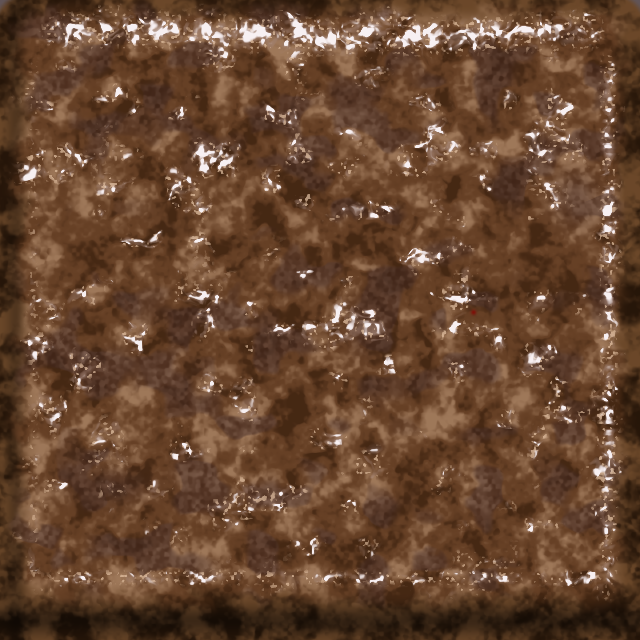
This texture is drawn by a WebGL 1 fragment shader. Its source:

```glsl
precision highp float;
// Square glazed ceramic tile: mottled brown pitted face, dark rim, wet glints.
uniform vec2 u_resolution;

vec2 hash2(vec2 p) {
  vec2 q = vec2(dot(p, vec2(127.1, 311.7)), dot(p, vec2(269.5, 183.3)));
  return fract(sin(q) * 43758.5);
}

// Smooth cellular noise: random cell values blended by distance to cell points.
float blobs(vec2 p) {
  vec2 cell = floor(p);
  vec2 f = fract(p);
  float total = 0.0;
  float weight = 0.0001;
  for (int j = -1; j <= 1; j++) {
    for (int i = -1; i <= 1; i++) {
      vec2 o = vec2(float(i), float(j));
      vec2 d = o + 0.15 + 0.7 * hash2(cell + o) - f;
      float w = exp(-4.5 * dot(d, d));
      total += w * hash2(cell + o + 37.0).x;
      weight += w;
    }
  }
  return total / weight;
}

// Soft elliptical spot.
float spot(vec2 p, vec2 center, vec2 size) {
  vec2 d = (p - center) / size;
  return exp(-dot(d, d));
}

// Soft line across one axis.
float band(float x, float center, float width) {
  float d = (x - center) / width;
  return exp(-d * d);
}

float roundBox(vec2 p, vec2 halfSize, float radius) {
  vec2 q = abs(p) - halfSize + radius;
  return length(max(q, 0.0)) + min(max(q.x, q.y), 0.0) - radius;
}

void main() {
  vec2 p = gl_FragCoord.xy / u_resolution;

  // Irregular domain and layered mottling
  vec2 warp = vec2(blobs(p * 45.0 + 5.0), blobs(p * 45.0 + 71.0)) - 0.5;
  vec2 q = p + 0.014 * warp;
  float medium = blobs(q * 42.0 + 13.0);
  float grain = blobs(p * 160.0 + 9.0);
  float mottle = 0.36 * blobs(q * 25.0 + 2.0) + 0.29 * medium + 0.2 * blobs(q * 82.0 + 3.0) + 0.15 * grain;

  // Broad pale and dark patches of the glaze
  mottle += 0.20 * spot(p, vec2(0.30, 0.135), vec2(0.045, 0.025));
  mottle += 0.14 * spot(p, vec2(0.55, 0.18), vec2(0.02, 0.04));
  mottle += 0.12 * spot(p, vec2(0.65, 0.49), vec2(0.02, 0.04));
  mottle += 0.06 * band(p.x, 0.06, 0.035) + 0.05 * band(p.y, 0.10, 0.035);
  mottle += 0.04 * spot(p, vec2(0.80, 0.84), vec2(0.14, 0.06));
  mottle -= 0.07 * spot(p, vec2(0.54, 0.60), vec2(0.22, 0.09));
  mottle -= 0.06 * spot(p, vec2(0.88, 0.57), vec2(0.08, 0.05));
  mottle -= 0.05 * spot(p, vec2(0.20, 0.87), vec2(0.13, 0.04));
  vec3 color = mix(vec3(0.27, 0.155, 0.075), vec3(0.40, 0.25, 0.145), smoothstep(0.28, 0.48, mottle));
  color = mix(color, vec3(0.62, 0.47, 0.35), smoothstep(0.48, 0.78, mottle));

  // Violet reflections in small pits
  float pit = smoothstep(0.6, 0.85, blobs(q * vec2(23.0, 29.0) + 41.0));
  pit += spot(p, vec2(0.90, 0.69), vec2(0.035, 0.04));
  pit += spot(p, vec2(0.17, 0.24), vec2(0.06, 0.025)) + spot(p, vec2(0.30, 0.265), vec2(0.025));
  pit += spot(p, vec2(0.18, 0.435), vec2(0.03, 0.02)) + spot(p, vec2(0.57, 0.49), vec2(0.025, 0.04));
  color = mix(color, vec3(0.31, 0.205, 0.17) + 0.14 * (grain - 0.5), 0.6 * min(pit, 1.0));

  // Mottled rim, with a broader shadow along the bottom
  float edge = roundBox(p - vec2(0.5, 0.525), vec2(0.466, 0.456), 0.035);
  float rim = smoothstep(-0.018, 0.022, edge + 0.03 * (medium - 0.5));
  vec3 rimColor = mix(vec3(0.15, 0.085, 0.035), vec3(0.42, 0.28, 0.16), smoothstep(0.3, 0.72, mottle));
  rimColor *= 1.0 - 0.45 * band(p.y, 0.03, 0.022);
  rimColor *= 1.0 - 0.25 * band(p.x, 0.025, 0.015);
  color = mix(color, rimColor, rim);
  float corner = roundBox(p - 0.5, vec2(0.505), 0.055);
  color = mix(color, vec3(0.38, 0.33, 0.34), smoothstep(0.0, 0.012, corner) * step(0.5, p.y));

  // Where light catches: strips beside the rim
  float across = smoothstep(0.04, 0.11, p.x) * (1.0 - smoothstep(0.92, 0.96, p.x));
  float upright = smoothstep(0.07, 0.11, p.y) * (1.0 - smoothstep(0.88, 0.94, p.y));
  float topStrip = band(p.y, 0.947 + 0.006 * sin(p.x * 8.0), 0.026) * across;
  float sideStrip = band(p.x, 0.951, 0.013) * upright;
  float weakStrip = 0.6 * band(p.y, 0.098, 0.013) * across + 0.42 * band(p.x, 0.052, 0.01) * upright;

  // Scattered clusters, denser in the upper half, and a few bright bumps
  float cluster = smoothstep(0.54, 0.85, blobs(q * vec2(27.0, 36.0) + 83.0));
  cluster *= (0.52 + 0.22 * smoothstep(0.1, 0.6, p.y)) * (1.0 - rim);
  float bump = spot(p, vec2(0.315, 0.775), vec2(0.016, 0.009));
  bump += spot(p, vec2(0.675, 0.797), vec2(0.017, 0.01));
  bump += spot(p, vec2(0.60, 0.674), vec2(0.022, 0.009));
  bump += spot(p, vec2(0.155, 0.667), vec2(0.009, 0.011));
  bump += spot(p, vec2(0.78, 0.465), vec2(0.012, 0.012));
  bump += spot(p, vec2(0.44, 0.485), vec2(0.022, 0.01));
  bump += spot(p, vec2(0.515, 0.31), vec2(0.02, 0.01));
  float shine = max(max(topStrip, 0.88 * sideStrip), max(weakStrip, max(cluster, bump)));

  // Break the light into small wet flecks inside a rosy sheen
  float flecks = 0.5 * blobs(q * vec2(75.0, 92.0) + 19.0) + 0.5 * blobs(q * 165.0 + 53.0);
  float threshold = mix(0.96, 0.48, shine);
  float glint = smoothstep(threshold, threshold + 0.14, flecks);
  float sparkle = smoothstep(0.68, 0.88, blobs(p * 235.0 + 29.0)) * smoothstep(0.1, 0.6, shine);
  float sheen = smoothstep(threshold - 0.25, threshold + 0.06, flecks) * smoothstep(0.0, 0.8, shine);
  color = mix(color, vec3(0.64, 0.52, 0.47), 0.6 * sheen);
  color = mix(color, vec3(0.90, 0.77, 0.65), 0.7 * sparkle);
  color = mix(color, vec3(0.97, 0.94, 0.95), glint);

  // Small red fleck in the glaze
  color = mix(color, vec3(0.50, 0.06, 0.03), spot(p, vec2(0.74, 0.512), vec2(0.004)));
  gl_FragColor = vec4(clamp(color, 0.0, 1.0), 1.0);
}
```
